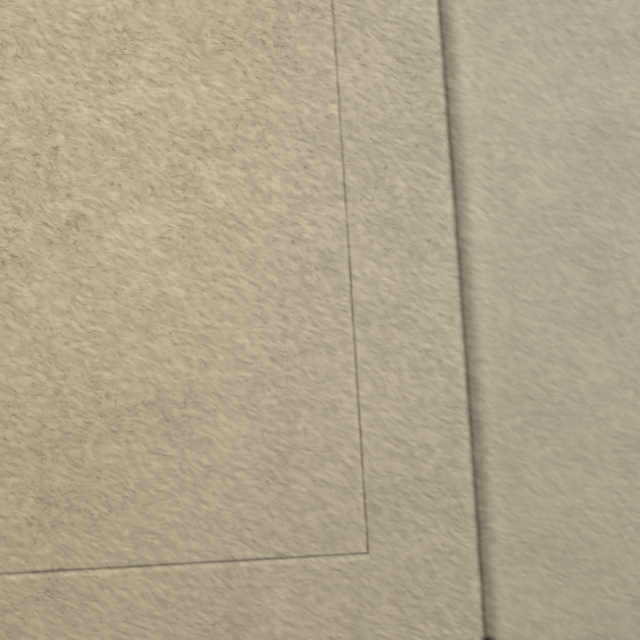
Write a Shadertoy shader that draws this texture.

```glsl
#define EXPOSURE 0.985
#define FLECK_DARKNESS 0.15
#define SPECK_DARKNESS 0.08
#define GRAIN_STRENGTH 0.17
#define RELIEF_STRENGTH 0.10
#define MOTTLE_STRENGTH 0.07
#define SCORE_WIDTH 0.0023
#define SCORE_DARKNESS 0.27
#define GROOVE_WIDTH 0.026
#define GROOVE_DARKNESS 0.13
#define CORNER vec2(0.5755, 0.1358)

float hash(vec2 p) {
    vec3 q = fract(vec3(p.xyx) * 0.1031);
    q += dot(q, q.yzx + 33.33);
    return fract((q.x + q.y) * q.z);
}

float noise(vec2 p) {
    vec2 i = floor(p), f = fract(p);
    f = f * f * (3.0 - 2.0 * f);
    return mix(mix(hash(i), hash(i + vec2(1, 0)), f.x),
               mix(hash(i + vec2(0, 1)), hash(i + vec2(1, 1)), f.x), f.y);
}

float fbm(vec2 p) {
    float sum = 0.0, amp = 0.5;
    for (int i = 0; i < 4; i++) {
        sum += amp * noise(p);
        p = mat2(1.6, 1.2, -1.2, 1.6) * p + 7.3;
        amp *= 0.5;
    }
    return sum / 0.9375;
}

mat2 rotation(float a) {
    return mat2(cos(a), sin(a), -sin(a), cos(a));
}

// Gaussian stroke across a signed distance
float stroke(float d, float width) {
    return exp(-d * d / (width * width));
}

// Two stretched octaves that keep the same slant
float grainHeight(vec2 p) {
    return 0.6 * noise(p * vec2(75.0, 145.0)) + 0.4 * noise(p * vec2(120.0, 230.0) + 9.4);
}

// Irregular elongated flecks: peaks of stretched noise in several directions
float flecks(vec2 uv, vec2 frequency, float threshold) {
    float cover = 0.0;
    for (int i = 0; i < 3; i++) {
        float k = float(i);
        vec2 p = rotation(0.05 + 0.38 * k) * uv * frequency + 31.7 * k;
        float peak = 0.72 * noise(p) + 0.28 * noise(p * 1.9 + 5.1);
        cover = max(cover, smoothstep(threshold, threshold + 0.26, peak));
    }
    return cover;
}

void mainImage(out vec4 fragColor, in vec2 fragCoord) {
    vec2 uv = fragCoord / iResolution.xy;

    // Warm light falling off to the right and downward
    vec3 upper = mix(vec3(0.755, 0.695, 0.570), vec3(0.715, 0.670, 0.585), smoothstep(0.0, 0.9, uv.x));
    vec3 lower = mix(vec3(0.660, 0.605, 0.500), vec3(0.655, 0.608, 0.522), uv.x);
    vec3 color = EXPOSURE * mix(lower, upper, smoothstep(-0.15, 0.9, uv.y));
    color += 0.018 * stroke(length(uv - vec2(0.40, 0.55)), 0.4);

    // Signed distances to the scored lines and the panel joint
    float wobble = 0.0018 * (fbm(vec2(uv.y * 70.0, 2.0)) - 0.5);
    float scoreX = uv.x - (CORNER.x - 0.0649 * (uv.y - CORNER.y)) + wobble;
    float scoreY = uv.y - (CORNER.y + 0.0565 * (uv.x - CORNER.x));
    float joint = uv.x - (0.758 - 0.073 * uv.y + 0.006 * uv.y * (1.0 - uv.y)) + wobble;
    float rightPanel = smoothstep(0.0, 0.03, joint);
    float fade = mix(1.0, 0.7, rightPanel);

    // Mottled pulp with soft raised grain, swirled by a slow warp
    vec2 warp = 0.012 * vec2(noise(uv * 22.0), noise(uv * 22.0 + 40.0));
    vec2 slanted = rotation(0.4) * (uv + warp);
    float mottle = fbm(uv * 14.0);
    float grain = grainHeight(slanted);
    float relief = grain - grainHeight(slanted + vec2(0.001, 0.003));
    color *= 1.0 + MOTTLE_STRENGTH * (mottle - 0.5);
    color *= 1.0 + fade * (GRAIN_STRENGTH * (grain - 0.5) + RELIEF_STRENGTH * relief);

    // Fibres, densest at the upper left and loosely clustered by the mottle
    float sparse = 0.07 * smoothstep(0.0, 0.75, uv.x) - 0.05 * (uv.y - 0.5);
    sparse += 0.03 * rightPanel + 0.15 * (mottle - 0.5);
    float fibres = flecks(uv + warp, vec2(85.0, 195.0), 0.72 + sparse);
    float specks = flecks(uv + warp + 4.7, vec2(130.0, 230.0), 0.68 + sparse);
    vec3 fibreTint = vec3(0.96, 1.0, 1.08);
    color *= 1.0 - FLECK_DARKNESS * fade * fibres * fibreTint;
    color *= 1.0 - SPECK_DARKNESS * fade * specks * fibreTint;

    // Scored rectangle edge with lit lower lip
    float aboveCorner = smoothstep(-0.002, 0.002, scoreY);
    float leftOfCorner = 1.0 - smoothstep(-0.001, 0.004, scoreX);
    float wear = mix(0.45, 1.25, fbm(vec2(uv.y * 50.0, 9.0)));
    float vertical = aboveCorner * wear * mix(1.1, 0.75, uv.y);
    color *= 1.0 - SCORE_DARKNESS * vertical * stroke(scoreX, SCORE_WIDTH);
    color *= 1.0 + 0.02 * aboveCorner * stroke(scoreX + 0.006, 0.004);
    color *= 1.0 - 0.26 * leftOfCorner * stroke(scoreY, SCORE_WIDTH);
    color *= 1.0 + 0.09 * leftOfCorner * stroke(scoreY + 0.0065, 0.0045);

    // Recessed joint: dark left edge, shaded bed, pale right lip
    float bed = smoothstep(-0.003, 0.003, joint) * (1.0 - smoothstep(0.4, 1.2, joint / GROOVE_WIDTH));
    float jointWear = mix(0.8, 1.1, noise(vec2(uv.y * 40.0, 21.0)));
    color *= 1.0 - GROOVE_DARKNESS * bed;
    color *= 1.0 - 0.26 * jointWear * stroke(joint - 0.001, 0.0042);
    color *= 1.0 - 0.09 * stroke(joint - 0.007, 0.008);
    color *= 1.0 + 0.025 * stroke(joint - 0.037, 0.010);
    color *= 1.0 + 0.02 * stroke(joint + 0.009, 0.005);
    color *= 1.0 - 0.6 * stroke(length((uv - vec2(0.762, 0.0)) * vec2(1.0, 1.8)), 0.008);

    fragColor = vec4(clamp(color, 0.0, 1.0), 1.0);
}
```
